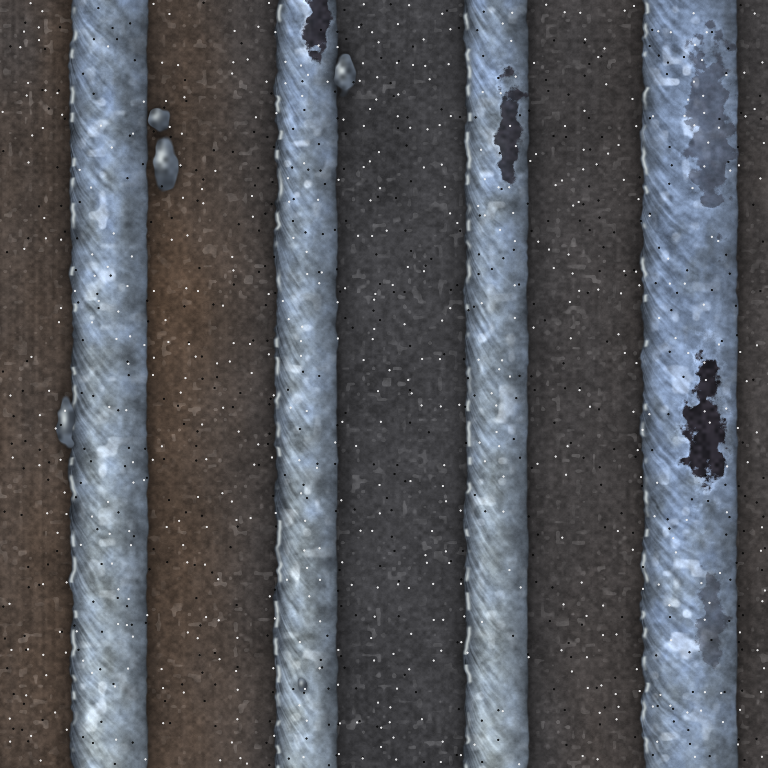
Write a three.js fragment shader that draws this texture.

```glsl
// Four rippled vertical weld beads on dark, grainy, slightly rusty steel plate.
varying vec2 vUv;

const vec3 STEEL = vec3(0.235, 0.235, 0.245);
const vec3 RUST = vec3(0.33, 0.265, 0.215);
const vec3 BEAD_SHADE = vec3(0.29, 0.32, 0.36);
const vec3 BEAD_BLUE = vec3(0.48, 0.55, 0.66);
const vec3 BEAD_SILVER = vec3(0.62, 0.66, 0.67);
const vec3 GLINT = vec3(0.85, 0.88, 0.88);
const vec3 SOOT = vec3(0.13, 0.12, 0.14);
const float SOFT = 0.0015;

float hash(vec2 p) {
  return fract(sin(dot(p, vec2(127.1, 311.7))) * 43758.5453);
}

float noise(vec2 p) {
  vec2 i = floor(p), f = fract(p);
  f = f * f * (3.0 - 2.0 * f);
  return mix(mix(hash(i), hash(i + vec2(1.0, 0.0)), f.x),
             mix(hash(i + vec2(0.0, 1.0)), hash(i + 1.0), f.x), f.y);
}

float fbm(vec2 p) {
  float sum = 0.0, amp = 0.5;
  for (int i = 0; i < 5; i++) {
    sum += amp * noise(p);
    p = p * 2.03 + 17.3;
    amp *= 0.5;
  }
  return sum;
}

// Plate: rust towards the left, brushed streaks, fine grain
vec3 plate(vec2 p) {
  float rust = 1.0 - smoothstep(0.22, 0.46, p.x) + 0.35 * smoothstep(0.62, 0.8, p.x);
  rust *= 0.35 + 0.85 * fbm(p * vec2(9.0, 3.0)) - 0.25 * p.y;
  float brushed = noise(vec2(p.x * 230.0, p.y * 5.0)) - 0.5;
  float grain = fbm(p * 170.0) - 0.48;
  float cloud = fbm(p * 12.0 + 40.0) - 0.48;
  float brushing = mix(0.05, 0.18, 1.0 - smoothstep(0.06, 0.1, p.x));
  float light = 1.06 + brushing * brushed + 0.65 * grain + 0.35 * cloud;
  float fleck = smoothstep(0.7, 0.86, noise(p * 150.0 + 9.0)) * noise(p * 35.0);
  return mix(STEEL, RUST, clamp(rust, 0.0, 1.0)) * light + 0.13 * fleck;
}

// Bead: ragged outline, falling ripples, bright left crest, cool right flank
vec3 addBead(vec3 base, vec2 p, float center, float halfWidth, float seed) {
  float x = p.x - center;
  float side = step(0.0, x);
  float ragged = noise(vec2(p.y * 45.0, seed + side)) + 0.5 * noise(vec2(p.y * 140.0, seed + side));
  float dist = abs(x) - halfWidth - mix(0.006, 0.003, side) * (ragged - 0.75);
  float u = clamp(x / halfWidth * 0.5 + 0.5, 0.0, 1.0);
  base *= 1.0 - 0.45 * exp(-max(dist, 0.0) / 0.014);

  float warp = 0.018 * fbm(p * 22.0 + seed);
  float along = p.y + 0.13 * sqrt(u) + warp;
  float ripple = noise(vec2(u * 4.0 + seed, along * 125.0)) - 0.5;
  ripple += 0.5 * (noise(vec2(u * 6.0, along * 260.0 + seed)) - 0.5);
  ripple *= 1.0 - 0.75 * smoothstep(0.25, 0.75, u);
  float mottle = fbm(p * vec2(42.0, 30.0) + seed * 7.0) - 0.48;
  float grain = fbm(p * 140.0 + seed) - 0.48;

  float crest = smoothstep(0.0, 0.3, u) * (1.0 - 0.75 * smoothstep(0.4, 0.95, u));
  float blue = clamp(0.2 + 0.6 * p.y + 0.5 * smoothstep(0.7, 0.9, center) + mottle, 0.0, 1.0);
  vec3 metal = mix(BEAD_SILVER, BEAD_BLUE, blue);
  float flat_ = smoothstep(0.045, 0.063, halfWidth) * 0.2;
  vec3 color = mix(BEAD_SHADE, metal, clamp(crest + flat_ + 0.75 * mottle, 0.0, 1.0));
  color *= 1.0 + 0.42 * ripple + 0.5 * grain + 0.35 * mottle;
  color += 0.3 * smoothstep(0.6, 0.85, noise(p * 75.0 + seed)) * crest * noise(p * 20.0);

  // Dark toe and broken highlights along the left edge
  color *= 1.0 - 0.35 * exp(-max(-dist, 0.0) / 0.004);
  float edgeLine = exp(-pow((dist + 0.004) / 0.0025, 2.0)) * (1.0 - side);
  float broken = smoothstep(0.42, 0.75, noise(vec2(seed, p.y * 85.0)));
  color = mix(color, GLINT, 0.75 * edgeLine * broken);
  return mix(base, color, 1.0 - smoothstep(-SOFT, SOFT, dist));
}

// Sooty flaked patch with a crumbled outline
vec3 addPit(vec3 base, vec2 p, vec2 center, vec2 size, float strength) {
  float d = length((p - center) / size) + 2.0 * (fbm(p * 65.0) - 0.48);
  float rim = exp(-pow((d - 1.15) / 0.15, 2.0));
  vec3 color = base * (1.0 + 0.18 * rim * strength);
  vec3 soot = SOOT * (0.6 + 1.0 * noise(p * 180.0));
  return mix(color, soot, strength * (1.0 - smoothstep(0.8, 1.05, d)));
}

// Shiny spatter drop with a shadow and an upper-left highlight
vec3 addDrop(vec3 base, vec2 p, vec2 center, vec2 size) {
  vec2 q = (p - center) / size;
  float d = length(q) + 0.5 * (noise(p * 95.0) - 0.5);
  base *= 1.0 - 0.4 * exp(-2.5 * max(d - 0.9, 0.0));
  float shine = exp(-5.0 * dot(q - vec2(-0.25, 0.3), q - vec2(-0.25, 0.3)));
  float swirl = noise(p * 130.0 + 5.0);
  vec3 color = mix(BEAD_SHADE * (0.6 + 0.8 * swirl), GLINT, shine * (0.4 + 0.6 * swirl));
  return mix(base, color, 1.0 - smoothstep(0.85, 1.05, d));
}

// One tiny dot in some cells of a jittered grid
float specks(vec2 p, float cells, float share, float seed) {
  vec2 id = floor(p * cells);
  vec2 spot = 0.15 + 0.7 * vec2(hash(id + seed), hash(id + seed + 31.0));
  float d = length(fract(p * cells) - spot) / cells;
  return step(hash(id + seed + 67.0), share) * (1.0 - smoothstep(0.0008, 0.0021, d));
}

void main() {
  vec2 p = vUv;
  vec3 color = plate(p);
  vec4 centers = vec4(0.142, 0.399, 0.6465, 0.898);
  vec4 halfWidths = vec4(0.050, 0.040, 0.041, 0.062);
  for (int i = 0; i < 4; i++)
    color = addBead(color, p, centers[i], halfWidths[i], float(i) * 13.0 + 3.0);

  color = addPit(color, p, vec2(0.919, 0.45), vec2(0.023, 0.086), 0.95);
  color = addPit(color, p, vec2(0.928, 0.84), vec2(0.028, 0.11), 0.4);
  color = addPit(color, p, vec2(0.925, 0.19), vec2(0.018, 0.055), 0.35);
  color = addPit(color, p, vec2(0.664, 0.835), vec2(0.016, 0.06), 0.75);
  color = addPit(color, p, vec2(0.415, 0.965), vec2(0.014, 0.05), 0.85);
  color = addDrop(color, p, vec2(0.207, 0.845), vec2(0.014, 0.018));
  color = addDrop(color, p, vec2(0.214, 0.785), vec2(0.016, 0.036));
  color = addDrop(color, p, vec2(0.448, 0.902), vec2(0.014, 0.026));
  color = addDrop(color, p, vec2(0.086, 0.445), vec2(0.012, 0.032));
  color = addDrop(color, p, vec2(0.394, 0.107), vec2(0.007, 0.009));

  color = mix(color, vec3(0.03), 0.85 * specks(p, 44.0, 0.25, 11.0));
  color = mix(color, vec3(0.95), 0.9 * specks(p, 44.0, 0.27, 5.0));
  gl_FragColor = vec4(clamp(color, 0.0, 1.0), 1.0);
}
```
